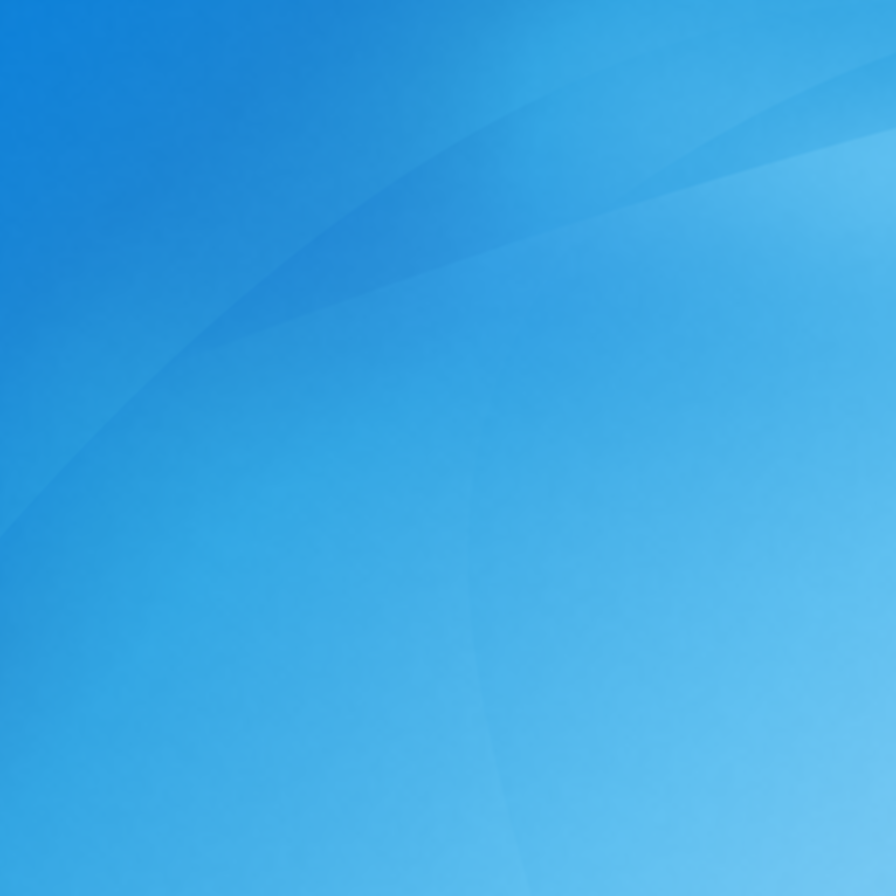
This background is drawn by a WebGL 2 fragment shader. Its source:

```glsl
#version 300 es
precision highp float;
// Soft sky-blue gradient with faint overlapping curved veils of light.

uniform vec2 u_resolution;
out vec4 fragColor;

const vec3 CORNER = vec3(0.06, 0.51, 0.85);
const vec3 DEEP   = vec3(0.11, 0.525, 0.83);
const vec3 AZURE  = vec3(0.16, 0.59, 0.85);
const vec3 SKY    = vec3(0.20, 0.65, 0.89);
const vec3 LIGHT  = vec3(0.27, 0.69, 0.91);
const vec3 PALE   = vec3(0.37, 0.75, 0.94);
const vec3 MIST   = vec3(0.45, 0.78, 0.95);

float ramp(float a, float b, float t) {
    return clamp((t - a) / (b - a), 0.0, 1.0);
}

// Blue palette, indexed by tone
vec3 palette(float t) {
    vec3 c = mix(CORNER, DEEP, ramp(0.05, 0.11, t));
    c = mix(c, AZURE, ramp(0.11, 0.16, t));
    c = mix(c, SKY, ramp(0.16, 0.20, t));
    c = mix(c, LIGHT, ramp(0.20, 0.27, t));
    c = mix(c, PALE, ramp(0.27, 0.37, t));
    return mix(c, MIST, ramp(0.37, 0.45, t));
}

float hash(vec2 p) {
    return fract(sin(dot(p, vec2(127.1, 311.7))) * 43758.5453);
}

// Smooth value noise in the range -0.5 to 0.5
float noise(vec2 p) {
    vec2 i = floor(p);
    vec2 f = fract(p);
    f = f * f * (3.0 - 2.0 * f);
    float a = mix(hash(i), hash(i + vec2(1.0, 0.0)), f.x);
    float b = mix(hash(i + vec2(0.0, 1.0)), hash(i + vec2(1.0, 1.0)), f.x);
    return mix(a, b, f.y) - 0.5;
}

// Elliptical soft spot
float glow(vec2 p, vec2 center, vec2 radius) {
    vec2 q = (p - center) / radius;
    return exp(-dot(q, q));
}

// Crisp on one side of an edge, fading out over the given width
float fold(float side, float width) {
    return smoothstep(-0.003, 0.003, side) * exp(-max(side, 0.0) / width);
}

float quadratic(float x, float a, float b, float c) {
    return a + x * (b + x * c);
}

void main() {
    vec2 p = gl_FragCoord.xy / u_resolution;
    p.y = 1.0 - p.y; // depth below the top edge

    // Diagonal base gradient, upper right lights and broad central shade
    float tone = 0.04 + 0.172 * p.y + 0.182 * p.x + 0.07 * p.x * p.y;
    tone += 0.050 * glow(p, vec2(0.72, 0.09), vec2(0.20, 0.15));
    tone += 0.070 * glow(p, vec2(1.02, 0.19), vec2(0.20, 0.10));
    tone += 0.018 * glow(p, vec2(0.12, 0.40), vec2(0.15, 0.14));
    tone -= 0.026 * glow(p, vec2(0.68, 0.39), vec2(0.50, 0.15));

    // Signed depth below each sweeping arc
    float r = 1.0 - p.x;
    float upper = p.y - quadratic(p.x, 0.60, -1.14, 0.54);
    float lower = p.y - quadratic(r, 0.143, 0.27, 0.07);
    float wing  = p.y - quadratic(r, 0.059, 0.36, 0.53);

    // Wide shadow under the upper arc, light under the lower one
    tone -= 0.017 * fold(upper, 0.12) * (1.0 - 0.6 * smoothstep(0.5, 0.9, p.x));
    float reach = smoothstep(0.14, 0.30, p.x);
    tone += mix(0.008, 0.040, p.x * p.x) * fold(lower, 0.13) * reach;

    // Dark ribbon at the right, between wing and lower arc
    float ribbon = fold(wing, 0.20) * (1.0 - smoothstep(-0.003, 0.003, lower));
    tone -= 0.032 * ribbon * smoothstep(0.64, 0.82, p.x);

    // Bowed crease running down the middle
    float v = p.y - 0.62;
    float crease = p.x - (0.522 + v * v * (0.74 - 0.65 * v));
    float below = smoothstep(0.22, 0.36, p.y);
    tone -= 0.007 * fold(crease, 0.10) * below;
    tone += 0.009 * fold(-crease, 0.08) * smoothstep(0.40, 0.80, p.y);

    // Slight hue drift: violet near the center, cyan at the left
    vec3 color = palette(tone);
    color.g -= 0.026 * glow(p, vec2(0.52, 0.30), vec2(0.24, 0.13));
    color.g += 0.028 * glow(p, vec2(0.0, 0.54), vec2(0.25, 0.16));
    color.b += 0.018 * glow(p, vec2(0.0, 0.54), vec2(0.25, 0.16));

    // Barely visible mottled grain
    color += 0.007 * noise(p * 130.0) + 0.005 * noise(p * 57.0);

    fragColor = vec4(color, 1.0);
}
```
